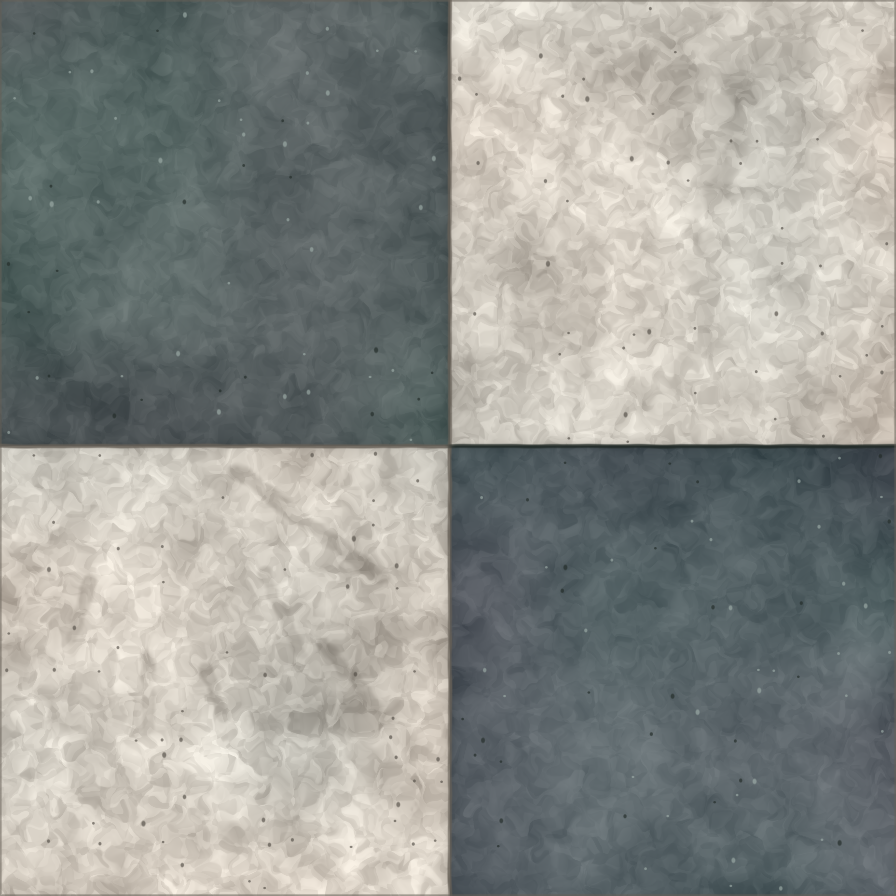
Reproduce this texture procedurally as a three.js fragment shader.

```glsl
// Worn stone checkerboard: two by two square tiles, slate and cream in turn.
// Warped soft cells give mottled flakes over broad cloudy stains; scuffs,
// specks and thin grimy joints are layered on top.
varying vec2 vUv;

#define TILES 2.0
#define JOINT_SHIFT 0.002
#define JOINT_WIDTH 0.0022
#define FLAKE_SCALE 72.0
#define SPECK_SCALE 42.0
#define SLATE_LOW vec3(0.215, 0.265, 0.268)
#define SLATE_HIGH vec3(0.480, 0.520, 0.515)
#define CREAM_LOW vec3(0.600, 0.570, 0.530)
#define CREAM_HIGH vec3(0.970, 0.945, 0.900)
#define GROUT vec3(0.400, 0.375, 0.340)
#define GRIME vec3(0.130, 0.165, 0.150)

vec2 hash2(vec2 p) {
  vec3 q = fract(p.xyx * vec3(0.1031, 0.1030, 0.0973));
  q += dot(q, q.yzx + 33.33);
  return fract((q.xx + q.yz) * q.zy);
}

float noise(vec2 p) {
  vec2 i = floor(p), f = fract(p);
  f = f * f * (3.0 - 2.0 * f);
  return mix(mix(hash2(i).x, hash2(i + vec2(1.0, 0.0)).x, f.x),
             mix(hash2(i + vec2(0.0, 1.0)).x, hash2(i + 1.0).x, f.x), f.y);
}

float fbm(vec2 p) {
  float sum = 0.0, gain = 0.5;
  for (int i = 0; i < 4; i++) {
    sum += gain * noise(p);
    p = mat2(1.6, 1.2, -1.2, 1.6) * p + 17.3;
    gain *= 0.5;
  }
  return sum / 0.9375;
}

// Flat random tones in cells whose borders are softly blended.
float flakes(vec2 p) {
  vec2 cell = floor(p);
  float tone = 0.0, total = 0.0;
  for (int y = -1; y <= 1; y++)
    for (int x = -1; x <= 1; x++) {
      vec2 id = cell + vec2(float(x), float(y));
      vec2 d = id + hash2(id + 50.0) - p;
      float weight = exp(-22.0 * dot(d, d)) + 1e-9;
      tone += weight * hash2(id + 210.0).y;
      total += weight;
    }
  return tone / total;
}

// Tapered stroke from a to b with a ragged edge.
float stroke(vec2 p, vec2 a, vec2 b, float width) {
  vec2 ab = b - a;
  float t = clamp(dot(p - a, ab) / dot(ab, ab), 0.0, 1.0);
  float d = length(p - a - ab * t) + 0.006 * (noise(p * 90.0) - 0.5);
  return (1.0 - smoothstep(width * 0.35, width, d)) * (1.0 - 0.4 * t);
}

float blob(vec2 p, vec2 center, vec2 size) {
  vec2 d = (p - center) / size;
  return exp(-dot(d, d));
}

// x is the speck mask, y a random value for its kind.
vec2 speck(vec2 p) {
  vec2 id = floor(p), rnd = hash2(id + 400.0), kind = hash2(id + 730.0);
  vec2 d = fract(p) - 0.25 - 0.5 * rnd;
  d.x *= 0.8 + 0.6 * kind.x;
  float radius = mix(0.05, 0.16, kind.x * kind.x);
  float mask = 1.0 - smoothstep(radius * 0.5, radius + 0.03, length(d));
  return vec2(mask * step(0.87, hash2(id + 91.0).x), kind.y);
}

void main() {
  vec2 p = vUv;
  vec2 grid = (p - JOINT_SHIFT) * TILES;
  vec2 tile = clamp(floor(grid), 0.0, TILES - 1.0);
  vec2 local = grid - tile;
  float cream = 1.0 - mod(tile.x + tile.y, 2.0);
  vec2 seed = p + tile * 7.31;

  // Stains and flakes
  vec2 warp = vec2(noise(seed * 65.0), noise(seed * 65.0 + 40.0)) - 0.5;
  vec2 q = seed + 0.017 * warp;
  float cloud = fbm(seed * 7.0 + 3.0) - 0.5;
  float mottle = fbm(q * 30.0) - 0.5;
  float flake = flakes(q * FLAKE_SCALE) - 0.5;
  float chip = flakes(q * FLAKE_SCALE * 1.8 + 31.0) - 0.5;
  float tint = noise(seed * 6.0 + 80.0) - 0.5;

  float creamTone = 0.61 + 0.65 * cloud + 0.6 * mottle + 0.27 * flake + 0.20 * chip;
  float slateTone = 0.50 + 0.60 * cloud + 0.45 * mottle + 0.17 * flake + 0.12 * chip;

  // Uneven wear of each tile
  vec2 rim = min(local, 1.0 - local);
  slateTone += 0.10 - 0.24 * exp(-9.0 * min(rim.x, rim.y)) + 0.10 * (0.5 - local.y) * tile.x;
  slateTone -= 0.16 * blob(local, vec2(tile.x, tile.x), vec2(0.35));
  creamTone += 0.10 * (1.0 - tile.x) * (0.5 - local.y) - 0.04 * tile.x;
  creamTone += 0.36 * blob(p, vec2(0.215, 0.160), vec2(0.070, 0.030));
  creamTone -= 0.30 * blob(p, vec2(0.340, 0.205), vec2(0.070, 0.055));
  creamTone -= 0.22 * blob(p, vec2(0.770, 0.880), vec2(0.100, 0.080));
  creamTone -= 0.35 * blob(p, vec2(1.000, 0.900), vec2(0.025, 0.030));

  // Scuffs: one long drag and shorter scattered ones
  float scuff = stroke(p, vec2(0.265, 0.474), vec2(0.425, 0.355), 0.012);
  for (int i = 0; i < 5; i++) {
    vec2 rnd = hash2(vec2(float(i) * 3.7 + 2.0, 19.0));
    vec2 start = vec2(0.10 + 0.065 * float(i), 0.40 - 0.16 * rnd.x);
    vec2 run = vec2(0.08 * (float(i) / 4.0) - 0.02, -0.05 - 0.04 * rnd.y);
    scuff = max(scuff, 0.8 * stroke(p, start, start + run, 0.010));
  }
  scuff = max(scuff, 0.6 * stroke(p, vec2(0.82, 0.83), vec2(0.775, 0.74), 0.018));
  creamTone -= 0.34 * scuff;

  vec3 creamColor = mix(CREAM_LOW, CREAM_HIGH, clamp(creamTone, -0.15, 1.0));
  vec3 slateColor = mix(SLATE_LOW, SLATE_HIGH, clamp(slateTone, -0.05, 1.15));
  creamColor += tint * vec3(0.035, 0.0, -0.015);
  slateColor += tint * vec3(0.035, -0.01, 0.01) + tile.x * vec3(-0.008, -0.012, 0.008);
  vec3 color = mix(slateColor, creamColor, cream);

  // Pits and pale flecks
  vec2 spot = speck(seed * SPECK_SCALE);
  vec3 fleck = mix(GRIME, vec3(0.62, 0.68, 0.66), step(0.4, spot.y));
  color = mix(color, mix(fleck, GROUT * 0.8, cream), spot.x * 0.65);

  // Joints, grimier along the right-hand crossing
  vec2 gap = abs(p - 0.5 - JOINT_SHIFT + 0.0012 * (vec2(noise(p.yy * 35.0), noise(p.xx * 35.0)) - 0.5));
  vec2 line = 1.0 - smoothstep(vec2(JOINT_WIDTH * 0.4), vec2(JOINT_WIDTH * 1.5), gap);
  float shade = exp(-min(gap.x, gap.y) / 0.005);
  color *= 1.0 - 0.12 * shade;
  color = mix(color, GROUT, line.x * (0.65 + 0.3 * noise(p.yy * 60.0)));
  color = mix(color, mix(GROUT, GRIME, smoothstep(0.495, 0.51, p.x)), line.y * 0.85);
  vec2 border = min(p, 1.0 - p);
  color = mix(color, GROUT, 0.55 * (1.0 - smoothstep(0.0008, 0.003, min(border.x, border.y))));

  gl_FragColor = vec4(color, 1.0);
}
```
